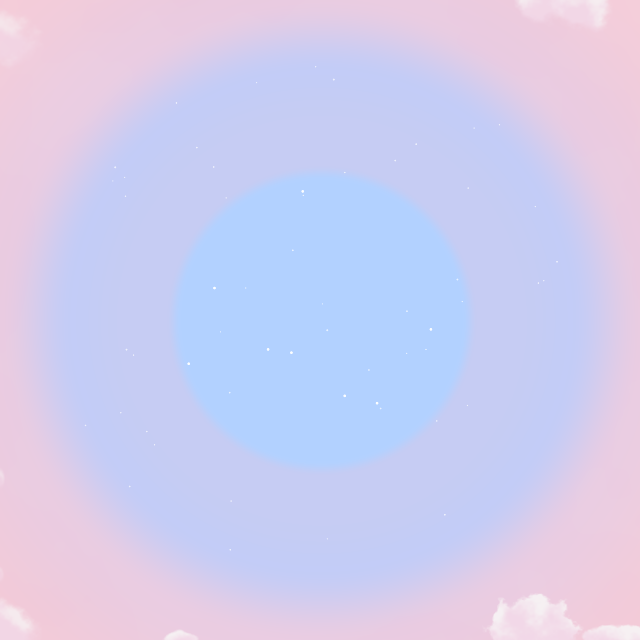
This background is drawn by a Shadertoy shader. Its source:

```glsl
// Pastel sky: soft concentric blue discs on pink, scattered stars and clouds at the rim.

const vec3 INNER_BLUE = vec3(0.70, 0.82, 1.00);
const vec3 RING_LILAC = vec3(0.775, 0.80, 0.952);
const vec3 RING_BLUE  = vec3(0.762, 0.80, 0.968);
const vec3 ROSE       = vec3(0.915, 0.80, 0.885);
const vec3 CORNER     = vec3(0.955, 0.80, 0.85);
const vec3 CLOUD_PINK = vec3(0.95, 0.85, 0.91);
const vec3 CLOUD_LIT  = vec3(0.965, 0.95, 0.955);

float hash(vec2 p) {
    return fract(sin(dot(p, vec2(127.1, 311.7))) * 43758.545);
}

float noise(vec2 p) {
    vec2 cell = floor(p), f = fract(p);
    f = f * f * (3.0 - 2.0 * f);
    float low  = mix(hash(cell), hash(cell + vec2(1, 0)), f.x);
    float high = mix(hash(cell + vec2(0, 1)), hash(cell + vec2(1, 1)), f.x);
    return mix(low, high, f.y);
}

float fbm(vec2 p) {
    float sum = 0.0, amp = 0.5;
    for (int i = 0; i < 4; i++) {
        sum += amp * noise(p);
        p = p * 2.03 + 7.3;
        amp *= 0.5;
    }
    return sum;
}

// Discs: gradient stops along the radius
vec3 skyColor(float r) {
    vec3 col = mix(INNER_BLUE, RING_LILAC, smoothstep(0.220, 0.243, r));
    col = mix(col, RING_BLUE, smoothstep(0.31, 0.40, r));
    col = mix(col, ROSE, smoothstep(0.385, 0.505, r));
    return mix(col, CORNER, smoothstep(0.48, 0.70, r));
}

// Stars: hashed angle and radius, every seventh one larger
float stars(vec2 p, float pixel) {
    float light = 0.0;
    for (int i = 0; i < 56; i++) {
        float id = float(i);
        bool large = i % 7 == 0;
        float angle = 6.28318 * hash(vec2(id, 1.7));
        float reach = (large ? 0.23 : 0.42) * pow(hash(vec2(id, 5.3)), 0.6);
        float size = large ? 0.0021 : mix(0.0008, 0.0015, hash(vec2(id, 9.1)));
        float d = length(p - reach * vec2(cos(angle), sin(angle)));
        float dot_ = 1.0 - smoothstep(size - 0.5 * pixel, size + 0.5 * pixel, d);
        light = max(light, dot_ * (large ? 0.95 : 0.7));
    }
    return light;
}

// Cloud: ellipse with a billowing edge and painted shading
vec3 addCloud(vec3 col, vec2 uv, vec2 center, vec2 halfSize, float softness, float opacity) {
    vec2 q = (uv - center) / halfSize;
    float billow = fbm(uv * 48.0 + center * 9.0);
    float d = length(q) + 0.75 * (billow - 0.47);
    float mask = 1.0 - smoothstep(1.0 - softness, 1.0 + 0.3 * softness, d);
    float shade = fbm(uv * 30.0 + 4.0) + 0.25 * q.y + 0.25 * length(q);
    vec3 body = mix(CLOUD_PINK, CLOUD_LIT, smoothstep(0.45, 0.9, shade));
    return mix(col, body, mask * opacity);
}

void mainImage(out vec4 fragColor, in vec2 fragCoord) {
    vec2 uv = fragCoord / iResolution.xy;
    float pixel = 1.0 / min(iResolution.x, iResolution.y);
    vec2 p = uv - vec2(0.503, 0.499);

    vec3 col = skyColor(length(p));

    // Faint haze in the outer pink
    float haze = smoothstep(0.42, 0.55, length(p)) * (fbm(uv * 5.0) - 0.45);
    col += haze * vec3(0.01, 0.025, 0.02);

    col = mix(col, vec3(1.0), stars(p, pixel));

    // Upper clouds
    col = addCloud(col, uv, vec2(0.845, 1.000), vec2(0.039, 0.038), 0.30, 0.85);
    col = addCloud(col, uv, vec2(0.912, 0.990), vec2(0.047, 0.040), 0.35, 0.85);
    col = addCloud(col, uv, vec2(0.005, 0.940), vec2(0.050, 0.043), 0.60, 0.65);

    // Lower clouds
    col = addCloud(col, uv, vec2(0.835, 0.005), vec2(0.068, 0.071), 0.12, 0.95);
    col = addCloud(col, uv, vec2(0.965, 0.000), vec2(0.055, 0.024), 0.20, 0.95);
    col = addCloud(col, uv, vec2(0.282, 0.000), vec2(0.028, 0.014), 0.25, 0.95);
    col = addCloud(col, uv, vec2(0.012, 0.015), vec2(0.046, 0.045), 0.40, 0.80);

    // Wisps on the left edge
    col = addCloud(col, uv, vec2(0.000, 0.252), vec2(0.007, 0.014), 0.60, 0.50);
    col = addCloud(col, uv, vec2(0.000, 0.102), vec2(0.007, 0.012), 0.60, 0.50);

    fragColor = vec4(col, 1.0);
}
```
